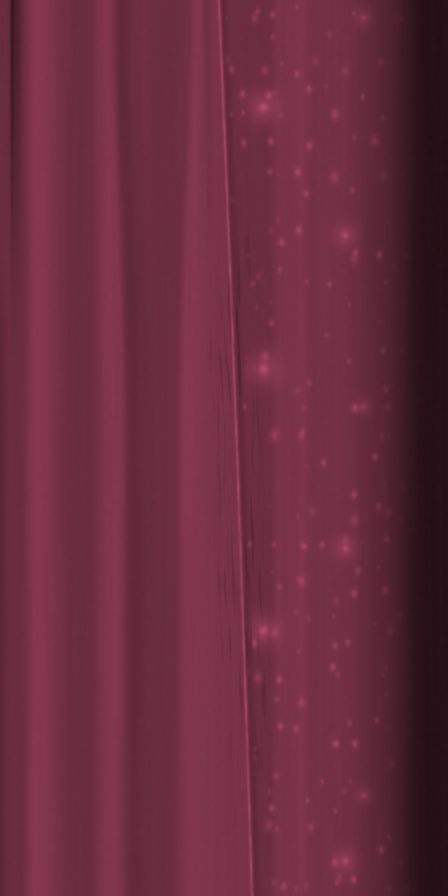
Reproduce this texture procedurally as a Shadertoy shader.

```glsl
// A wine-red curtain: soft vertical folds on the left, a slanted lit seam,
// and a smoother panel on the right that sinks into shadow. Folds are summed
// smooth bands, cloth grain is gradient noise, dust is a hashed cell grid.

const vec3 CLOTH_TINT = vec3(1.0, 0.415, 0.595);
const vec3 DUST_TINT = vec3(0.62, 0.25, 0.36);

vec2 hash2(vec2 p) {
    vec3 q = fract(vec3(p.xyx) * vec3(0.1031, 0.1030, 0.0973));
    q += dot(q, q.yzx + 33.33);
    return fract((q.xx + q.yz) * q.zy);
}

float gradientNoise(vec2 p) {
    vec2 cell = floor(p), f = fract(p);
    vec2 w = f * f * f * (f * (f * 6.0 - 15.0) + 10.0);
    vec2 right = vec2(1.0, 0.0), up = vec2(0.0, 1.0);
    float a = dot(hash2(cell) * 2.0 - 1.0, f);
    float b = dot(hash2(cell + right) * 2.0 - 1.0, f - right);
    float c = dot(hash2(cell + up) * 2.0 - 1.0, f - up);
    float d = dot(hash2(cell + 1.0) * 2.0 - 1.0, f - 1.0);
    return mix(mix(a, b, w.x), mix(c, d, w.x), w.y);
}

// Soft band from a to b, with its own softness on either side.
float band(float x, float a, float softA, float b, float softB) {
    return smoothstep(a - softA, a + softA, x)
         * (1.0 - smoothstep(b - softB, b + softB, x));
}

float crease(float x, float center, float width) {
    float d = (x - center) / width;
    return exp(-d * d);
}

float seamX(float down) {
    return 0.489 + 0.086 * down - 0.012 * down * down;
}

// Brightness of the pleated panel.
float leftFolds(float x, float down) {
    float top = 1.0 - smoothstep(0.0, 0.42, down);
    float low = smoothstep(0.45, 1.0, down);
    float drift = 0.028 * (1.0 - smoothstep(0.0, 0.45, down));
    float blur = 0.012 + 0.012 * low;
    float shade = 0.418;
    shade += 0.105 * band(x, 0.063, 0.018, 0.125, 0.045);
    shade += 0.095 * band(x, 0.222 - 0.2 * drift, 0.025, 0.278 - 0.8 * drift, blur);
    shade += 0.085 * band(x, 0.402 + drift, blur, 0.452, 0.05 + 0.04 * low);
    shade += 0.055 * smoothstep(0.36, 0.50, x);
    shade += 0.025 * top * crease(x, 0.315, 0.03);
    shade -= 0.055 * top * crease(x, 0.462, 0.010);
    shade -= 0.035 * crease(x, 0.300 - drift, 0.025);
    shade -= 0.12 * top * crease(x, 0.036, 0.013);
    shade -= 0.13 * top * crease(x, 0.027, 0.004);
    shade -= 0.06 * crease(x, 0.0, 0.012) * smoothstep(0.25, 0.4, down);
    return shade;
}

// Brightness of the smooth panel, falling into shadow at the far edge.
float rightFolds(float x) {
    float shade = 0.425 + 0.05 * band(x, 0.612, 0.012, 0.685, 0.014);
    shade += 0.03 * band(x, 0.67, 0.03, 0.80, 0.06);
    shade -= 0.09 * smoothstep(0.76, 0.88, x);
    return shade - 0.185 * smoothstep(0.85, 0.955, x);
}

// One small speck per occupied cell.
float dust(vec2 p, float cells, float density, float radius, float seed) {
    vec2 id = floor(p * cells);
    vec2 place = 0.2 + 0.6 * hash2(id + seed);
    vec2 chance = hash2(id + seed + 71.0);
    vec2 d = (fract(p * cells) - place) / cells;
    d.y *= 0.75;
    float size = radius * (0.6 + 0.7 * chance.y);
    return step(chance.x, density) * (0.35 + 0.65 * chance.y)
         * exp(-dot(d, d) / (size * size));
}

// Bright mote with a wide halo.
float mote(vec2 p, vec2 center, float radius) {
    float r = length(p - center) / radius;
    return 0.38 * exp(-r * r) + 0.45 * exp(-14.0 * r * r);
}

void mainImage(out vec4 fragColor, in vec2 fragCoord) {
    vec2 uv = fragCoord / iResolution.xy;
    float down = 1.0 - uv.y, x = uv.x;
    float aspect = iResolution.y / iResolution.x;
    float pixel = 1.0 / iResolution.x;
    vec2 p = vec2(x, down * aspect);

    // Two panels meeting at the seam
    float seam = x - seamX(down);
    float rightSide = smoothstep(-pixel, pixel, seam);
    float shade = mix(leftFolds(x, down), rightFolds(x), rightSide);

    // Woven grain and fine wrinkles along the seam
    shade += 0.018 * gradientNoise(vec2(x * 75.0, down * 5.0));
    shade += 0.010 * gradientNoise(vec2(x * 140.0, p.y * 60.0));
    float wrinkle = smoothstep(0.05, 0.4, gradientNoise(vec2(seam * 130.0, down * 16.0)));
    float reach = band(seam, -0.055, 0.02, 0.05, 0.02) * band(down, 0.25, 0.12, 0.85, 0.1);
    shade -= 0.06 * wrinkle * reach;
    shade -= 0.045 * crease(seam, 0.011, 0.008);
    vec3 color = shade * CLOTH_TINT;

    // Lit seam thread
    float thread = crease(seam, 0.0, max(0.0035, 0.7 * pixel));
    float glint = 0.75 + 0.5 * gradientNoise(vec2(3.0, down * 45.0));
    color += vec3(0.23, 0.08, 0.14) * thread * glint;

    // Dust and larger motes on the right panel
    float glow = 0.5 * dust(p, 17.0, 0.50, 0.0055, 3.0)
               + 0.4 * dust(p, 11.0, 0.45, 0.0075, 19.0);
    for (int i = 0; i < 3; i++) {
        float k = float(i);
        glow += mote(p, vec2(0.588, (0.12 + 0.292 * k) * aspect), 0.036);
        glow += 0.8 * mote(p, vec2(0.771, (0.263 + 0.349 * k) * aspect), 0.026);
        glow += 0.6 * mote(p, vec2(0.812, (0.02 + 0.434 * k) * aspect), 0.020);
    }
    float dusty = smoothstep(0.0, 0.02, seam) * (1.0 - smoothstep(0.82, 0.93, x));
    color += DUST_TINT * glow * dusty * 0.55;

    fragColor = vec4(clamp(color, 0.0, 1.0), 1.0);
}
```
